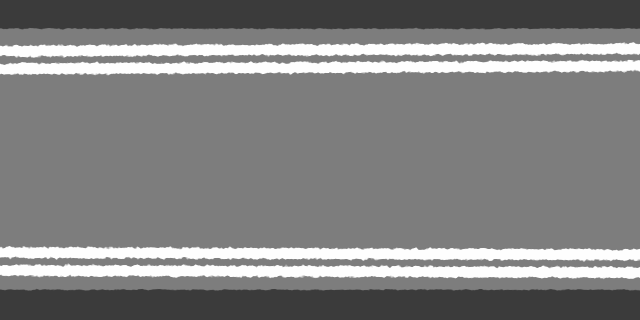
Write a Shadertoy shader that draws this texture.

```glsl
// Grey road band with two pairs of rough white stripes between dark verges
#define ROAD_GREY 0.49
#define VERGE_GREY 0.23
#define PAINT_WHITE 0.995
#define VERGE_TOP 0.9105
#define VERGE_BOTTOM 0.0945
#define STRIPE_HALF 0.0168
#define STRIPE_ROUGHNESS 0.0062
#define VERGE_ROUGHNESS 0.0036
#define GRAIN_SCALE 48.0

vec2 hashGradient(vec2 cell) {
    vec3 p = fract(cell.xyx * vec3(0.1031, 0.1030, 0.0973));
    p += dot(p, p.yzx + 33.33);
    float angle = 6.2832 * fract((p.x + p.y) * p.z);
    return vec2(cos(angle), sin(angle));
}

float gradientNoise(vec2 p) {
    vec2 i = floor(p), f = fract(p);
    vec2 w = f * f * f * (f * (f * 6.0 - 15.0) + 10.0);
    float a = dot(hashGradient(i), f);
    float b = dot(hashGradient(i + vec2(1, 0)), f - vec2(1, 0));
    float c = dot(hashGradient(i + vec2(0, 1)), f - vec2(0, 1));
    float d = dot(hashGradient(i + vec2(1, 1)), f - vec2(1, 1));
    return mix(mix(a, b, w.x), mix(c, d, w.x), w.y);
}

// Two octaves of grain used to displace the edges
float edgeGrain(vec2 p) {
    return gradientNoise(p * GRAIN_SCALE)
         + 0.6 * gradientNoise(p * GRAIN_SCALE * 2.3 + 17.0);
}

// Signed distance to coverage across about one pixel
float coverage(float dist, float blur) {
    return 1.0 - smoothstep(-blur, blur, dist);
}

void mainImage(out vec4 fragColor, in vec2 fragCoord) {
    vec2 uv = fragCoord / iResolution.xy;
    vec2 p = fragCoord / iResolution.y;
    float blur = 0.8 / iResolution.y;
    float grain = edgeGrain(p);

    // Stripe centres at the left and right ends, listed upwards
    vec4 leftY = vec4(0.1550, 0.2110, 0.7845, 0.8405);
    vec4 rightY = vec4(0.1484, 0.2035, 0.7935, 0.8480);
    vec4 centres = mix(leftY, rightY, uv.x);

    float stripeDist = 1.0;
    for (int i = 0; i < 4; i++) {
        float offset = uv.y + STRIPE_ROUGHNESS * grain - centres[i];
        stripeDist = min(stripeDist, abs(offset) - STRIPE_HALF);
    }

    // Verges close in from the top and bottom with a finer roughness
    float vergeY = uv.y + VERGE_ROUGHNESS * grain;
    float vergeDist = min(VERGE_TOP - vergeY, vergeY - VERGE_BOTTOM);

    float shade = mix(ROAD_GREY, PAINT_WHITE, coverage(stripeDist, blur));
    shade = mix(shade, VERGE_GREY, coverage(vergeDist, blur));
    fragColor = vec4(vec3(shade), 1.0);
}
```
